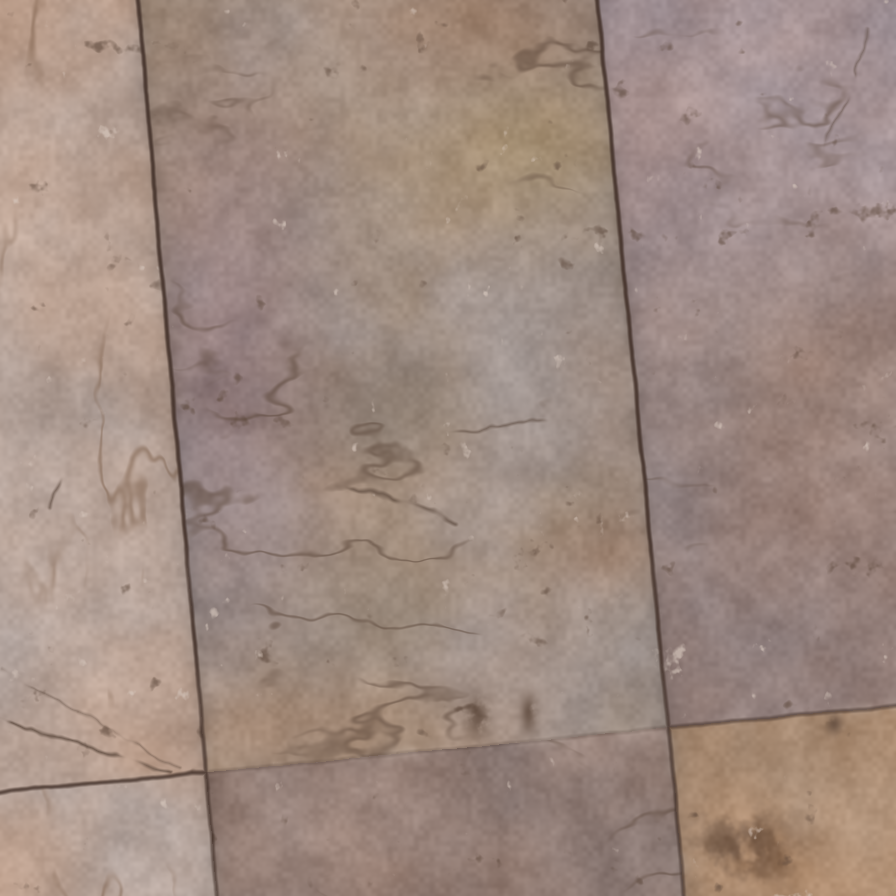
Write a Shadertoy shader that draws this texture.

```glsl
// Worn stone paving: three leaning columns of slabs crossed by one sloping joint.
// Each slab takes a base tint, cloudy stains, broken veins, pits and pale flecks
// from layered value noise; thin cracks are warped line segments.

const vec3 JOINT = vec3(0.27, 0.20, 0.17);
const vec3 VEIN = vec3(0.36, 0.28, 0.23);
const vec3 MAUVE = vec3(0.57, 0.49, 0.51);
const vec3 OCHRE = vec3(0.67, 0.56, 0.41);
const vec3 RUST = vec3(0.62, 0.48, 0.38);
const vec3 PALE = vec3(0.84, 0.78, 0.74);
const vec3 GREY = vec3(0.64, 0.58, 0.55);

float hash(vec2 p) {
    vec3 q = fract(vec3(p.xyx) * 0.1031);
    q += dot(q, q.yzx + 33.33);
    return fract((q.x + q.y) * q.z);
}

float noise(vec2 p) {
    vec2 i = floor(p), f = fract(p);
    f = f * f * (3.0 - 2.0 * f);
    return mix(mix(hash(i), hash(i + vec2(1, 0)), f.x),
               mix(hash(i + vec2(0, 1)), hash(i + vec2(1, 1)), f.x), f.y);
}

float fbm(vec2 p) {
    float sum = 0.0, amp = 0.533;
    for (int i = 0; i < 4; i++) {
        sum += amp * noise(p);
        p = mat2(1.6, 1.2, -1.2, 1.6) * p + 17.3;
        amp *= 0.5;
    }
    return sum;
}

// Soft elliptical stain
float stain(vec2 p, vec2 centre, vec2 radius) {
    vec2 d = (p - centre) / radius;
    return exp(-dot(d, d));
}

// Line of given half width with antialiased edge
float stroke(float dist, float halfWidth, float px) {
    return 1.0 - smoothstep(halfWidth - px, halfWidth + px, dist);
}

// Crooked crack from a to b, broken up along its length
float crack(vec2 p, vec2 a, vec2 b, float halfWidth, float px) {
    vec2 w = p + 0.022 * (vec2(fbm(p * 19.0), fbm(p * 19.0 + 41.0)) - 0.5);
    vec2 ab = b - a;
    float t = clamp(dot(w - a, ab) / dot(ab, ab), 0.0, 1.0);
    float broken = smoothstep(0.2, 0.6, noise(p * 42.0));
    return stroke(length(w - a - t * ab), halfWidth, px + 0.0012) * broken;
}

// Short veins: thin contours of noise kept only in patches
float veins(vec2 p, vec2 scale, float rarity) {
    float ridge = abs(fbm(p * scale) - 0.5);
    float patches = smoothstep(rarity, rarity + 0.16, fbm(p * 6.5 + 9.0));
    return smoothstep(0.035, 0.0, ridge) * patches;
}

// Base tint and large stains; column is -1, 0 or 1
vec3 slabTint(vec2 p, float column, bool upper) {
    if (column < -0.5)
        return mix(vec3(0.71, 0.61, 0.55), GREY * 1.13, 0.8 * smoothstep(0.4, 0.7, fbm(p * 5.0)));
    if (column < 0.5) {
        if (!upper) return vec3(0.57, 0.495, 0.47);
        vec3 c = mix(GREY * 0.98, vec3(0.62, 0.54, 0.47), smoothstep(0.35, 0.7, fbm(p * 5.0 + 3.0)));
        c = mix(c, MAUVE, 0.8 * stain(p, vec2(0.25, 0.62), vec2(0.12, 0.28)));
        c = mix(c, OCHRE, 0.75 * stain(p, vec2(0.59, 0.84), vec2(0.12, 0.09)));
        c = mix(c, RUST, 0.6 * stain(p, vec2(0.54, 0.98), vec2(0.14, 0.07)));
        c = mix(c, RUST, 0.6 * stain(p, vec2(0.69, 0.39), vec2(0.07, 0.05)));
        return mix(c, RUST, 0.55 * stain(p, vec2(0.32, 0.19), vec2(0.18, 0.07)));
    }
    if (!upper)
        return mix(vec3(0.68, 0.56, 0.46), VEIN, 0.75 * stain(p, vec2(0.83, 0.055), vec2(0.06, 0.045)) * smoothstep(0.3, 0.6, fbm(p * 30.0)));
    vec3 c = mix(vec3(0.585, 0.505, 0.485), vec3(0.65, 0.575, 0.58), smoothstep(0.5, 0.95, p.y + 0.3 * fbm(p * 5.0) - 0.15));
    return mix(c, RUST, 0.25 * stain(p, vec2(0.93, 0.6), vec2(0.15, 0.12)));
}

void mainImage(out vec4 fragColor, in vec2 fragCoord) {
    vec2 p = fragCoord / iResolution.xy;
    float px = 1.0 / iResolution.y;

    // Slab layout: leaning columns and the sloping cross joint
    float wobble = 0.003 * (fbm(p * 28.0) - 0.5);
    float pitch = 0.522 - 0.009 * p.y;
    float s = (p.x + wobble - 0.242 + 0.088 * p.y) / pitch;
    float column = floor(s);
    float sideDist = abs(s - round(s)) * pitch;
    float cross = p.y - 0.116 - 0.096 * p.x + wobble * 1.5;
    bool upper = cross > 0.0;

    // Cloudy mottling and fine grain
    vec3 col = slabTint(p, column, upper);
    vec2 q = p + 3.7 * vec2(column, upper ? 0.0 : 1.0);
    col += 0.13 * (fbm(q * 9.0) - 0.5) + 0.11 * (fbm(q * 34.0) - 0.5);
    col += 0.05 * (noise(q * 170.0) - 0.5);
    col += vec3(0.06, 0.0, -0.05) * (fbm(q * 7.0 + 23.0) - 0.5);

    // Veins run upright on the left and across elsewhere
    bool left = column < -0.5;
    vec2 grain = left ? vec2(13.0, 5.0) : vec2(7.0, 14.0);
    float vein = veins(q + 0.02 * fbm(q * 15.0), grain, column > 0.5 ? 0.58 : 0.51);
    col = mix(col, left ? RUST * 0.8 : VEIN, 0.5 * vein);

    // Dark pits and pale flecks
    float pit = smoothstep(0.75, 0.9, fbm(q * 38.0 + 5.0));
    float fleck = smoothstep(0.78, 0.9, fbm(q * vec2(48.0, 40.0) + 71.0));
    col = mix(mix(col, VEIN, 0.6 * pit), PALE, 0.7 * fleck);
    float hollow = stain(p, vec2(0.533, 0.2), vec2(0.013, 0.022)) + stain(p, vec2(0.59, 0.205), vec2(0.008, 0.02))
                 + stain(p, vec2(0.931, 0.192), vec2(0.009, 0.011));
    col = mix(col, VEIN, 0.75 * hollow * smoothstep(0.25, 0.55, fbm(p * 50.0)));

    // Cracks
    float cracks = crack(p, vec2(0.0, 0.195), vec2(0.19, 0.14), 0.0015, px);
    cracks = max(cracks, 0.6 * crack(p, vec2(0.0, 0.25), vec2(0.2, 0.145), 0.001, px));
    cracks = max(cracks, 0.7 * crack(p, vec2(0.97, 0.97), vec2(0.905, 0.78), 0.001, px));
    cracks = max(cracks, 0.8 * crack(p, vec2(0.37, 0.46), vec2(0.51, 0.42), 0.002, px));
    cracks = max(cracks, 0.7 * crack(p, vec2(0.5, 0.52), vec2(0.64, 0.53), 0.0015, px));
    cracks = max(cracks, 0.8 * crack(p, vec2(0.07, 0.5), vec2(0.06, 0.44), 0.0015, px));
    col = mix(col, VEIN * 0.9, 0.75 * cracks);

    // Joints with dusty shoulders; the cross joint is nearly filled in the middle
    float filled = left ? 0.9 : (column < 0.5 ? 0.28 : 0.65);
    float jointDist = min(sideDist, abs(cross));
    col = mix(col, PALE, 0.35 * exp(-jointDist * 150.0) * smoothstep(0.5, 0.7, fbm(p * 24.0 + 8.0)));
    col *= 1.0 - 0.14 * exp(-sideDist * 110.0);
    float wear = 0.7 + 0.3 * smoothstep(0.1, 0.5, p.y + 0.3 * noise(p * 14.0) - 0.1);
    float joint = max(stroke(sideDist, 0.0022, px + 0.0008) * wear, stroke(abs(cross), 0.0022, px + 0.001) * filled);
    fragColor = vec4(mix(col, JOINT, 0.9 * joint), 1.0);
}
```
